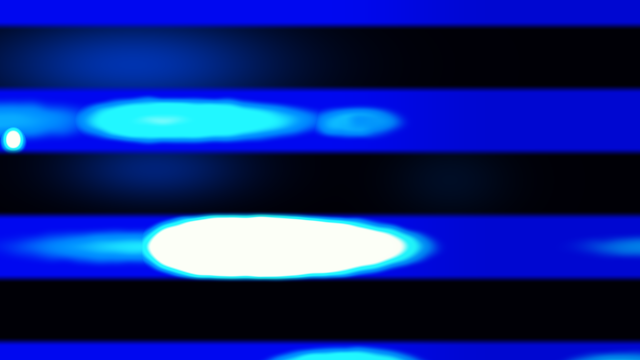
A WebGL 1 fragment shader for this background:

```glsl
precision highp float;
// Horizontal neon-blue bands on black, with overexposed cyan and white lens glows.
uniform vec2 u_resolution;

#define ROW_BASE -0.037
#define ROW_PITCH 0.351
#define BAND_INNER 0.075
#define BAND_OUTER 0.101
#define EDGE_WOBBLE 0.006
#define NIGHT vec3(0.0, 0.0, 0.025)
#define BLUE vec3(0.0, 0.03, 0.94)
#define SKY vec3(0.0, 0.56, 1.0)
#define CYAN vec3(0.13, 0.97, 1.0)
#define WHITE vec3(0.99, 1.0, 0.97)

float hash(vec2 p) {
  return fract(sin(dot(p, vec2(127.1, 311.7))) * 43758.5453);
}

float noise(vec2 p) {
  vec2 i = floor(p), f = fract(p);
  f = f * f * (3.0 - 2.0 * f);
  return mix(mix(hash(i), hash(i + vec2(1.0, 0.0)), f.x),
             mix(hash(i + vec2(0.0, 1.0)), hash(i + 1.0), f.x), f.y);
}

float rowY(float row) {
  return ROW_BASE + ROW_PITCH * row;
}

// Lopsided ellipse: size is left length, right length, half height.
// Full heat inside the core fraction, fading to zero at the rim.
float lens(vec2 p, vec2 center, vec3 size, float core) {
  vec2 d = p - center;
  float reach = d.x < 0.0 ? size.x : size.y;
  return 1.0 - smoothstep(core, 1.0, length(d / vec2(reach, size.z)));
}

float halo(vec2 p, vec2 center, vec2 spread) {
  vec2 d = (p - center) / spread;
  return exp(-dot(d, d));
}

// Heat 0..1 runs blue, sky, cyan, white.
vec3 heatColor(float heat) {
  vec3 c = mix(BLUE, SKY, smoothstep(0.0, 0.36, heat));
  c = mix(c, CYAN, smoothstep(0.32, 0.62, heat));
  return mix(c, WHITE, smoothstep(0.68, 0.88, heat));
}

void main() {
  vec2 p = gl_FragCoord.xy / u_resolution.y;

  // Ragged rims on the glows
  float grain = noise(p * vec2(22.0, 30.0));
  vec2 q = p + vec2(0.0, EDGE_WOBBLE * (grain - 0.5));

  // Bottom row
  float heat = 0.68 * lens(q, vec2(0.95, rowY(0.0)), vec3(0.28, 0.30, 0.088), 0.5);
  heat = max(heat, 0.6 * lens(q, vec2(1.73, rowY(0.0)), vec3(0.25, 0.3, 0.078), 0.2));

  // Second row: burnt-out lens with a haze on either side
  float flare = lens(q, vec2(0.66, rowY(1.0)), vec3(0.32, 0.60, 0.107), 0.68);
  heat = max(heat, flare);
  heat = max(heat, 0.55 * lens(q, vec2(0.41, rowY(1.0)), vec3(0.55, 0.25, 0.07), 0.0));
  heat = max(heat, 0.32 * lens(q, vec2(1.80, rowY(1.0)), vec3(0.30, 0.2, 0.05), 0.0));

  // Third row: long cyan streak, mottled tail and a small spark
  float y = rowY(2.0);
  heat = max(heat, 0.66 * lens(q, vec2(0.45, y), vec3(0.31, 0.55, 0.078), 0.45)
                 + 0.10 * lens(q, vec2(0.45, y), vec3(0.14, 0.14, 0.03), 0.0));
  float tail = lens(q, vec2(1.0, y - 0.005), vec3(0.2, 0.16, 0.06), 0.3);
  heat = max(heat, tail * (0.34 + 0.16 * grain));
  heat = max(heat, 0.42 * lens(q, vec2(0.0, y), vec3(0.3, 0.4, 0.08), 0.1));
  heat = max(heat, lens(q, vec2(0.037, y - 0.052), vec3(0.045, 0.045, 0.052), 0.2));

  // Repeating bands, swelling slightly around the flare
  float row = floor((p.y - ROW_BASE) / ROW_PITCH + 0.5);
  float offset = abs(p.y - rowY(row));
  float swell = 0.008 * flare;
  float band = 1.0 - smoothstep(BAND_INNER + swell, BAND_OUTER + swell, offset);
  float dimming = 1.0 - 0.13 * smoothstep(0.9, 1.4, p.x) * (1.0 - heat);

  // Faint blue haze in the gaps
  vec3 color = NIGHT;
  color += vec3(0.0, 0.20, 0.66) * halo(p, vec2(0.37, 0.82), vec2(0.40, 0.13));
  color += vec3(0.0, 0.13, 0.44) * halo(p, vec2(0.43, 0.53), vec2(0.25, 0.09));
  color += vec3(0.0, 0.05, 0.12) * halo(p, vec2(1.25, 0.50), vec2(0.16, 0.10));

  color = mix(color, heatColor(heat) * dimming, band);
  gl_FragColor = vec4(color, 1.0);
}
```
